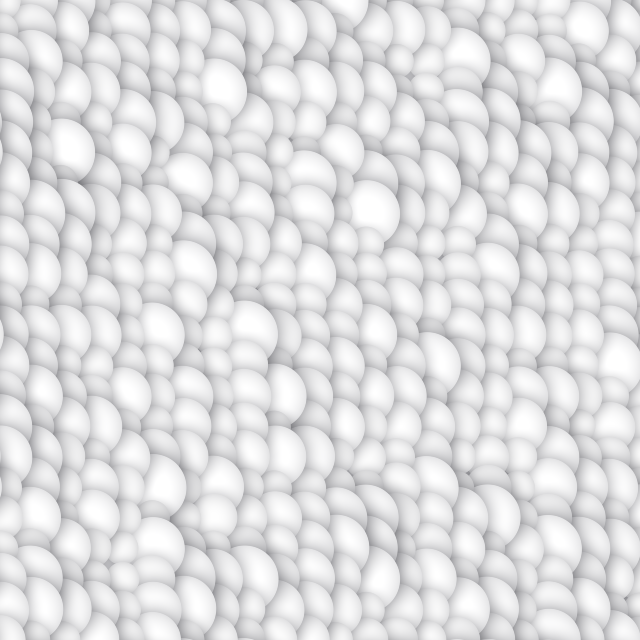
Write a WebGL 2 fragment shader that draws this pattern.

```glsl
#version 300 es
precision highp float;
// Overlapping white spheres on a loose grid, each casting a soft shadow on those behind.

uniform vec2 u_resolution;
out vec4 fragColor;

const float CELLS = 21.0;          // spheres along the canvas height
const float MIN_RADIUS = 0.55;     // radii in cells
const float MAX_RADIUS = 1.12;
const float JITTER = 0.06;
const float MIN_SHADOW = 0.07;     // shadow strength of the smallest sphere
const float MAX_SHADOW = 0.25;     // and of the largest one
const float SHADOW_REACH = 0.65;   // in radii
const float SMALL_TONE = 0.955;    // small spheres are a little greyer

const vec3 CENTRE_COLOUR = vec3(1.025);
const vec3 RIM_COLOUR = vec3(0.900, 0.900, 0.906);
const vec3 GAP_COLOUR = vec3(0.860, 0.860, 0.870);
const vec3 SHADOW_TINT = vec3(1.0, 1.0, 0.96);

// Three random values in 0..1 for a grid cell
vec3 hash32(vec2 cell) {
    vec3 q = fract(cell.xyx * vec3(0.1031, 0.1030, 0.0973));
    q += dot(q, q.yxz + 33.33);
    return fract((q.xxy + q.yzz) * q.zyx);
}

// Radial shading: a broad white middle and a pale grey rim
vec3 sphereShade(float dist, float radius) {
    float t = clamp(dist / radius, 0.0, 1.0);
    return mix(CENTRE_COLOUR, RIM_COLOUR, pow(t, 2.5));
}

// Darkening outside a sphere's edge, gone at the end of its reach
vec3 softShadow(float gap, float strength, float reach) {
    float fade = clamp(1.0 - max(gap, 0.0) / reach, 0.0, 1.0);
    return 1.0 - SHADOW_TINT * strength * fade * fade;
}

// Paints one sphere and its shadow over the colour behind it
vec3 paintSphere(vec3 behind, vec2 p, vec2 cell, float pixel) {
    vec3 rnd = hash32(cell + 71.0);
    vec2 centre = cell + (rnd.xy - 0.5) * JITTER;
    float size = rnd.z;
    float radius = mix(MIN_RADIUS, MAX_RADIUS, size);
    float dist = length(p - centre);
    float gap = dist - radius;
    float cover = 1.0 - smoothstep(-0.6 * pixel, 0.6 * pixel, gap);
    float strength = mix(MIN_SHADOW, MAX_SHADOW, size);
    vec3 shaded = behind * softShadow(gap, strength, SHADOW_REACH * radius);
    vec3 sphere = sphereShade(dist, radius) * mix(SMALL_TONE, 1.0, size);
    return mix(shaded, sphere, cover);
}

void main() {
    vec2 p = gl_FragCoord.xy / u_resolution.y * CELLS;
    float pixel = CELLS / u_resolution.y;
    vec2 base = floor(p);

    // Back to front: columns from right to left, spheres from top to bottom
    vec3 colour = GAP_COLOUR;
    for (int i = 2; i >= -1; i--) {
        for (int j = 2; j >= -1; j--) {
            colour = paintSphere(colour, p, base + vec2(i, j), pixel);
        }
    }
    fragColor = vec4(clamp(colour, 0.0, 1.0), 1.0);
}
```
